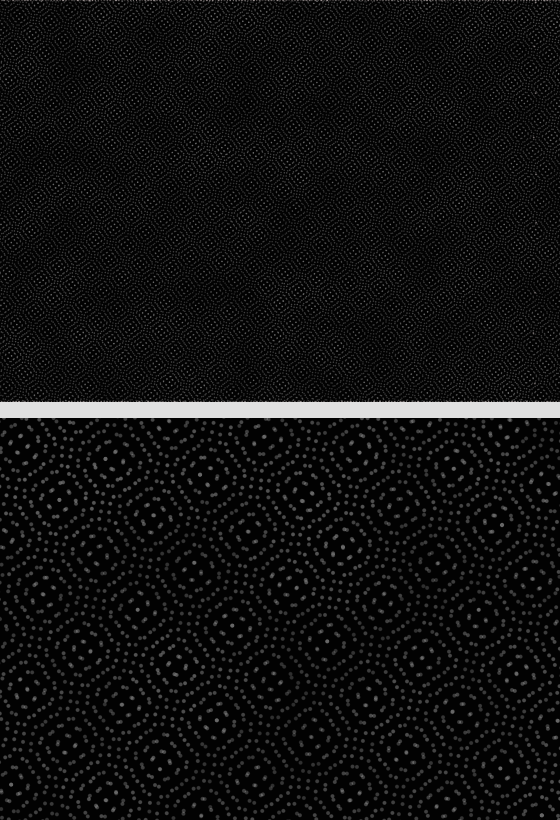
Top, the full canvas; bottom, a detail of the centre.
Give the GLSL for this pattern, as a WebGL 2 fragment shader.

```glsl
#version 300 es
precision highp float;
// Fine grey dot rosettes on black: two square dot grids of equal pitch are
// turned slightly against each other, so their dots line up in concentric
// rings around a tilted square lattice. Edges carry a broken line of dashes.

uniform vec2 u_resolution;
out vec4 fragColor;

// Lengths are in units of the canvas height.
const float ROSETTE_SPACING = 0.0564;
const float DOTS_PER_ROSETTE = 5.53;      // rosette spacing over dot pitch
const float LATTICE_ANGLE = 0.62;         // radians
const vec2  ROSETTE_CENTER = vec2(0.6244, 0.5399);
const float DOT_RADIUS = 0.155;           // in dot pitches
const float DOT_JITTER = 0.05;            // in dot pitches
const float WEAR_SCALE = 9.0;
const float WEAR_AMOUNT = 0.45;
const float EDGE_WIDTH = 0.0018;
const float EDGE_DASH = 0.0073;
const float SPECK_COLUMN = 0.955;         // share of the width
const float SPECK_SPACING = 0.12;
const float SPECK_RADIUS = 0.0018;
const vec3  GROUND = vec3(0.008);
const vec3  DOT_GREY = vec3(0.26);
const vec3  BRIGHTEST_DOT = vec3(0.40);
const vec3  EDGE_GREY = vec3(0.62, 0.58, 0.58);

float hash(vec2 p) {
    vec3 q = fract(vec3(p.xyx) * 0.1031);
    q += dot(q, q.yzx + 33.33);
    return fract((q.x + q.y) * q.z);
}

vec2 gradient(vec2 cell) {
    float angle = 6.2832 * hash(cell);
    return vec2(cos(angle), sin(angle));
}

float gradientNoise(vec2 p) {
    vec2 i = floor(p), f = p - i;
    vec2 w = f * f * f * (f * (f * 6.0 - 15.0) + 10.0);
    vec2 e = vec2(0.0, 1.0);
    float low = mix(dot(gradient(i), f),
                    dot(gradient(i + e.yx), f - e.yx), w.x);
    float high = mix(dot(gradient(i + e.xy), f - e.xy),
                     dot(gradient(i + e.yy), f - e.yy), w.x);
    return mix(low, high, w.y);
}

vec2 rotate(vec2 p, float angle) {
    float c = cos(angle), s = sin(angle);
    return vec2(c * p.x + s * p.y, c * p.y - s * p.x);
}

// Coverage of a disc with an edge about one pixel wide.
float disc(float dist, float radius, float pixel) {
    return 1.0 - smoothstep(radius - 0.75 * pixel, radius + 0.75 * pixel, dist);
}

// Dots at the cell centres of a turned square grid, slightly uneven.
float dotGrid(vec2 p, float angle, float pitch, float pixel, float seed) {
    vec2 q = rotate(p, angle) / pitch;
    vec2 cell = floor(q);
    vec2 jitter = DOT_JITTER * gradient(cell + 200.0 + seed);
    float strength = mix(0.75, 1.1, hash(cell + 400.0 + seed));
    float dist = length(q - cell - 0.5 - jitter);
    return strength * disc(dist, DOT_RADIUS, pixel / pitch);
}

// Bright broken line along the lower and upper edges.
float edgeDashes(vec2 p, float pixel) {
    float edgeDistance = min(p.y, 1.0 - p.y);
    float line = 1.0 - smoothstep(EDGE_WIDTH, EDGE_WIDTH + pixel, edgeDistance);
    float x = p.x / EDGE_DASH;
    vec2 id = vec2(floor(x), step(0.5, p.y) * 17.0 + 60.0);
    float halfLength = mix(0.1, 0.36, hash(id));
    float dash = disc(abs(fract(x) - 0.5), halfLength, pixel / EDGE_DASH);
    return line * dash * mix(0.3, 1.0, hash(id + 31.0));
}

// Sparse bright specks in a column near the right edge.
float specks(vec2 p, float columnX, float pixel) {
    float row = floor(p.y / SPECK_SPACING);
    vec2 id = vec2(row, 90.0);
    vec2 center = vec2(columnX + 0.008 * (hash(id) - 0.5),
                       (row + 0.25 + 0.5 * hash(id + 7.0)) * SPECK_SPACING);
    return disc(length(p - center), SPECK_RADIUS, pixel);
}

void main() {
    float pixel = 1.0 / u_resolution.y;
    vec2 p = gl_FragCoord.xy * pixel;

    // Two turned grids meet at each rosette centre.
    float pitch = ROSETTE_SPACING / DOTS_PER_ROSETTE;
    float halfTwist = asin(0.5 / DOTS_PER_ROSETTE);
    vec2 q = p - ROSETTE_CENTER;
    float dots = dotGrid(q, LATTICE_ANGLE - halfTwist, pitch, pixel, 0.0)
               + dotGrid(q, LATTICE_ANGLE + halfTwist, pitch, pixel, 53.0);

    // Uneven brightness between rosettes.
    float wear = 1.0 + WEAR_AMOUNT * gradientNoise(p * WEAR_SCALE + 20.0);
    vec3 color = min(GROUND + DOT_GREY * dots * wear, BRIGHTEST_DOT);

    // Bright marks at the borders.
    float columnX = SPECK_COLUMN * u_resolution.x * pixel;
    float marks = max(edgeDashes(p, pixel), 0.8 * specks(p, columnX, pixel));
    fragColor = vec4(mix(color, EDGE_GREY, marks), 1.0);
}
```
